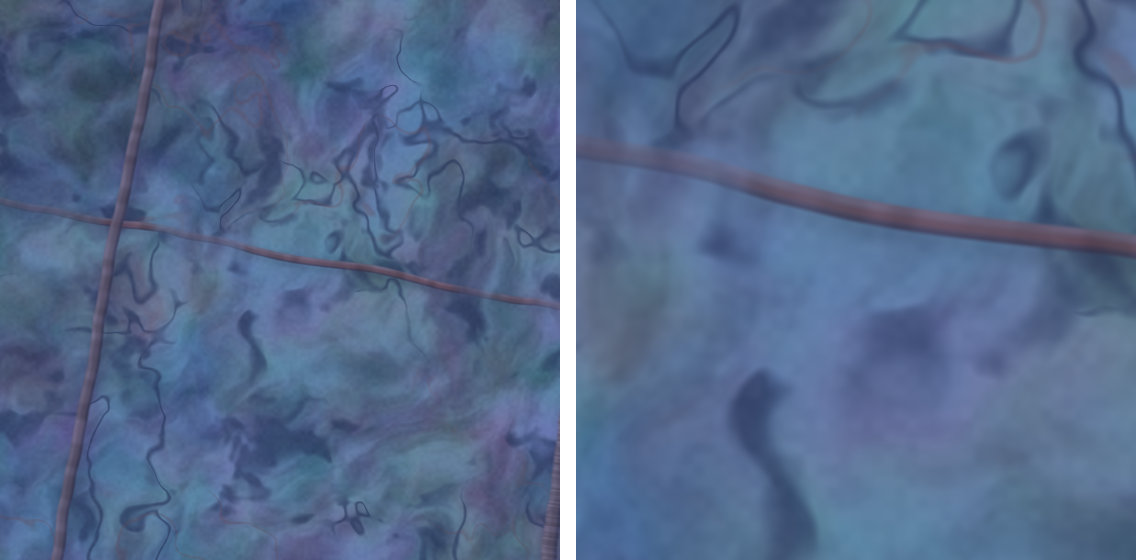
Left: the whole. Right: its middle third, enlarged.
Write a Shadertoy shader that draws this texture.

```glsl
// Blue dusk thicket: mottled stone and leaves crossed by thin, soft woody stems.

const vec3 DEEP_BLUE  = vec3(0.185, 0.250, 0.380);
const vec3 SLATE_BLUE = vec3(0.292, 0.370, 0.512);
const vec3 PALE_BLUE  = vec3(0.385, 0.495, 0.650);
const vec3 CREVICE    = vec3(0.150, 0.205, 0.350);
const vec3 BARK       = vec3(0.340, 0.310, 0.400);
const vec3 BARK_LIGHT = vec3(0.455, 0.430, 0.535);
const vec3 BARK_DARK  = vec3(0.190, 0.200, 0.315);
const vec3 RUST       = vec3(0.390, 0.275, 0.330);

// Integer hash of a lattice cell, 0 to 1
float hash(vec2 cell) {
    uvec2 q = uvec2(ivec2(cell)) * uvec2(1597334673u, 3812015801u);
    uint n = (q.x ^ q.y) * 1597334673u;
    n = (n ^ (n >> 15)) * 2246822519u;
    return float((n ^ (n >> 13)) >> 8) / 16777216.0;
}

float noise(vec2 p) {
    vec2 i = floor(p), f = p - i;
    f = f * f * f * (f * (f * 6.0 - 15.0) + 10.0);
    vec2 e = vec2(1.0, 0.0);
    return mix(mix(hash(i), hash(i + e.xy), f.x),
               mix(hash(i + e.yx), hash(i + e.xx), f.x), f.y);
}

mat2 rotation(float angle) {
    float c = cos(angle), s = sin(angle);
    return mat2(c, s, -s, c);
}

float fbm(vec2 p, int octaves) {
    float sum = 0.0, weight = 0.5, total = 0.0;
    mat2 turn = 2.03 * rotation(0.65);
    for (int i = 0; i < octaves; i++) {
        sum += weight * noise(p);
        total += weight;
        weight *= 0.55;
        p = turn * p + 17.3;
    }
    return sum / total;
}

// Noise drawn out along a direction
float streaks(vec2 p, float angle, float scale, float stretch) {
    vec2 q = rotation(-angle) * p;
    return fbm(q * scale * vec2(1.0 / stretch, 1.0), 3);
}

// Thin dark branching lines, present only in some areas
float crevices(vec2 p, float scale, float width) {
    float ridge = abs(fbm(p * scale, 3) - 0.5);
    float presence = smoothstep(0.48, 0.68, fbm(p * 4.5 + 31.0, 3));
    return presence * (1.0 - smoothstep(0.0, width, ridge));
}

// Stem coordinates: x runs across (-1 to 1 inside), y runs along (0 to 1)
vec2 stemSpace(vec2 p, vec2 a, vec2 b, float halfWidth, float wobble) {
    vec2 axis = b - a, dir = normalize(axis);
    float along = dot(p - a, dir) / length(axis);
    float bend = wobble * (fbm(vec2(along * 6.0, a.x * 9.0 + 4.0), 3) - 0.5);
    float across = dot(p - a, vec2(dir.y, -dir.x)) - bend;
    return vec2(across / halfWidth, along);
}

vec3 paintStem(vec3 ground, vec2 s, vec3 bark, float strength) {
    float mottling = noise(vec2(s.x * 0.8, s.y * 38.0));
    vec3 wood = mix(bark, BARK_LIGHT, 0.85 * smoothstep(0.1, -0.7, s.x) * (0.4 + 0.6 * mottling));
    wood = mix(wood, BARK_DARK, 0.75 * smoothstep(0.1, 0.9, s.x));
    wood *= 0.88 + 0.24 * noise(vec2(s.y * 70.0, 8.0));
    float shadow = smoothstep(2.8, 0.8, abs(s.x - 0.6));
    float cover = smoothstep(1.25, 0.75, abs(s.x));
    ground = mix(ground, BARK_DARK, 0.22 * shadow * strength);
    return mix(ground, wood, cover * strength);
}

vec3 paintThicket(vec2 p) {
    vec2 warp = vec2(fbm(p * 7.0, 3), fbm(p * 7.0 + 43.0, 3)) - 0.5;
    vec2 q = p + 0.10 * warp;

    // Tone: broad patches, leaf-sized mottling and brushed wisps
    float broad = fbm(p * 3.2 + 9.0, 2);
    float mottle = fbm(q * 11.0 + 5.0, 4);
    float lean = smoothstep(0.35, 0.65, noise(p * 4.0 + 21.0));
    float wisps = mix(streaks(q, 1.25, 30.0, 3.0), streaks(q, 0.55, 28.0, 2.6), lean);
    float corner = smoothstep(0.60, 0.10, length((p - vec2(0.06, 0.9)) * vec2(1.0, 0.8)));
    float tone = 0.60 + 0.55 * (broad - 0.5) + 0.95 * (mottle - 0.5)
               + 0.75 * (wisps - 0.5) - 0.22 * corner;
    vec3 color = mix(DEEP_BLUE, SLATE_BLUE, smoothstep(-0.1, 0.55, tone));
    color = mix(color, PALE_BLUE, smoothstep(0.42, 1.05, tone));

    // Drifts of violet, teal and warm grey
    float violet = fbm(q * 9.0 + 71.0, 3) - 0.5;
    float warmth = fbm(q * 6.0 + 113.0, 4) - 0.5 + 0.12 * corner;
    color += violet * vec3(0.10, -0.09, 0.05) + warmth * vec3(0.09, -0.02, -0.15);

    // Dark hollows, crevices and faint reddish twigs
    float hollow = smoothstep(0.62, 0.80, fbm(q * 13.0 + 151.0, 3));
    float cracks = crevices(q + 2.0, 9.0, 0.045);
    float twigs = crevices(q + 6.0, 7.0, 0.025);
    color = mix(color, CREVICE, 0.60 * max(hollow, cracks));
    color = mix(color, RUST, 0.30 * twigs);
    return color + 0.025 * (noise(p * 150.0) - 0.5);
}

void mainImage(out vec4 fragColor, in vec2 fragCoord) {
    vec2 p = fragCoord / iResolution.y;
    vec3 color = paintThicket(p);

    // A faint rusty runner behind two upright stems
    vec2 runner = stemSpace(p, vec2(0.0, 0.642), vec2(1.0, 0.453), 0.007, 0.018);
    float fade = 0.35 + 0.45 * smoothstep(0.3, 0.7, noise(vec2(runner.y * 13.0, 2.0)));
    color = paintStem(color, runner, RUST, fade);
    vec2 tall = stemSpace(p, vec2(0.104, 0.0), vec2(0.284, 1.0), 0.0105, 0.022);
    color = paintStem(color, tall, BARK, 0.9);
    vec2 edge = stemSpace(p, vec2(0.978, 0.0), vec2(1.012, 0.24), 0.014, 0.008);
    color = paintStem(color, edge, BARK, 0.9 * smoothstep(1.2, 1.0, edge.y));

    fragColor = vec4(clamp(color, 0.0, 1.0), 1.0);
}
```
